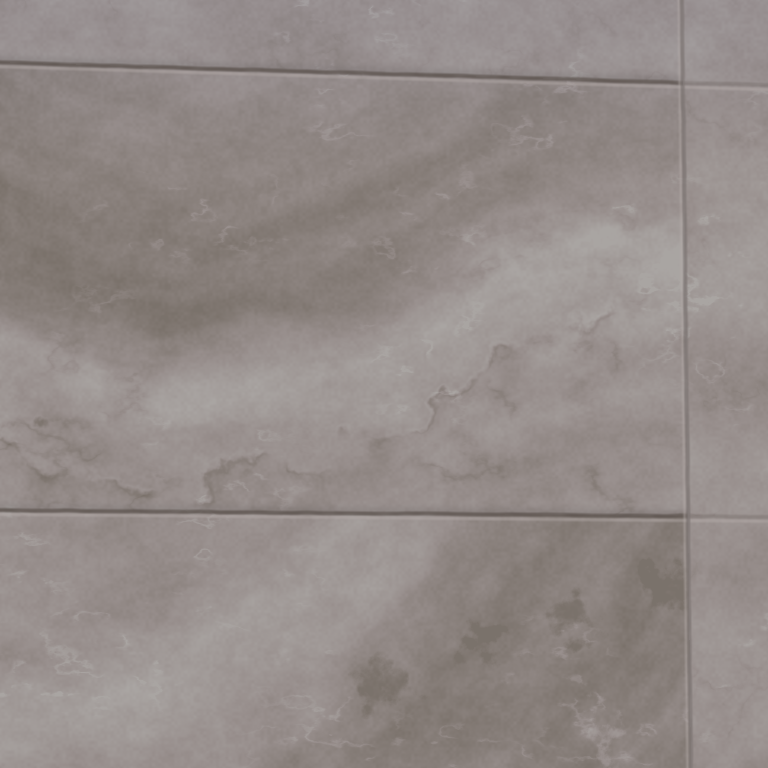
This texture is drawn by a three.js fragment shader. Its source:

```glsl
varying vec2 vUv;

const vec3 DEEP_STONE = vec3(0.498, 0.464, 0.440);
const vec3 MID_STONE = vec3(0.594, 0.558, 0.550);
const vec3 PALE_STONE = vec3(0.655, 0.635, 0.625);
const vec3 GROOVE = vec3(0.365, 0.330, 0.310);
const vec3 GROUT = vec3(0.490, 0.460, 0.452);
const vec3 BEVEL = vec3(0.700, 0.665, 0.655);

float hash(vec2 p) {
  vec3 q = fract(vec3(p.xyx) * 0.1031);
  q += dot(q, q.yzx + 33.33);
  return fract((q.x + q.y) * q.z);
}

float noise(vec2 p) {
  vec2 i = floor(p), f = fract(p);
  f = f * f * (3.0 - 2.0 * f);
  return mix(mix(hash(i), hash(i + vec2(1.0, 0.0)), f.x),
             mix(hash(i + vec2(0.0, 1.0)), hash(i + 1.0), f.x), f.y);
}

// Layered noise centred on zero
float fbm(vec2 p) {
  float sum = -0.484, amp = 0.5;
  for (int i = 0; i < 5; i++) {
    sum += amp * noise(p);
    p = mat2(1.6, 1.2, -1.2, 1.6) * p + 17.3;
    amp *= 0.5;
  }
  return sum;
}

float bell(float d, float width) {
  return exp(-d * d / (width * width));
}

float line(float d, float halfWidth) {
  return 1.0 - smoothstep(halfWidth - 0.002, halfWidth + 0.002, abs(d));
}

// Thin broken crease with a faint stain around it
float vein(vec2 p, float width) {
  float level = fbm(p) + 0.35 * fbm(p * 4.0);
  float broken = smoothstep(0.40, 0.70, noise(p * 1.7 + 9.0));
  return broken * (0.5 * bell(level, width) + 0.5 * bell(level, width * 4.0));
}

// Broad tile: darker upper stone, pale sweeping band, creased lower edge
float sweepTone(vec2 p, float warp) {
  float d = p.y - 0.565 + 0.105 * cos((p.x - 0.24) * 4.9) + warp * 0.09;
  float above = smoothstep(0.0, 0.12, d);
  float tone = 0.55 + 0.20 * bell(d, 0.07) + 0.22 * bell(p.x - 0.88, 0.22) * bell(d, 0.1);
  tone -= above * (0.42 - 0.26 * p.x - 0.9 * max(d - 0.16, 0.0));
  tone += 0.40 * fbm(vec2(p.x * 6.0, d * 22.0));
  float edge = d + 0.088 + 0.10 * fbm(p * 20.0);
  float broken = smoothstep(0.28, 0.65, noise(p * 22.0 + 4.0));
  tone -= broken * (0.22 * bell(edge, 0.005) + 0.16 * bell(edge + 0.010, 0.022));
  tone += 0.12 * broken * bell(edge - 0.010, 0.005);
  return tone - 0.26 * (1.0 - above) * vein(p * vec2(7.0, 11.0), 0.025);
}

// Lower tile: pale rising streaks, darker corner with mineral blots
float cornerTone(vec2 p, float warp) {
  float d = p.y - 0.07 - 0.9 * p.x * p.x + warp * 0.12;
  float corner = (1.0 - smoothstep(-0.18, 0.0, d)) * smoothstep(0.2, 0.55, p.x);
  float tone = 0.55 + 0.20 * bell(d, 0.06) - 0.25 * corner;
  tone += 0.45 * fbm(vec2(p.x * 5.0, d * 16.0) + 31.0);
  tone += 0.35 * fbm(p * 17.0 + 7.0) * smoothstep(0.2, 0.5, p.x);
  for (int i = 0; i < 4; i++) {
    float k = float(i);
    vec2 center = vec2(0.50 + 0.12 * k, 0.115 + 0.045 * k);
    center.y += 0.03 * (hash(vec2(k, 5.0)) - 0.5);
    float r = length((p - center) * vec2(1.0, 1.2)) + 0.12 * fbm(p * 44.0);
    tone -= 0.30 * (1.0 - smoothstep(0.0, 0.036, r));
  }
  float patchShape = length((p - vec2(0.78, 0.045)) * vec2(1.3, 0.8));
  patchShape += 0.14 * fbm(p * 42.0 + 3.0);
  return tone + 0.32 * (1.0 - smoothstep(0.004, 0.030, patchShape));
}

// Quiet cloudy tile, varied by its seed
float cloudTone(vec2 p, float seed) {
  float cloud = fbm(p * vec2(5.0, 8.0) + seed * 23.0);
  return 0.60 + 0.55 * cloud - 0.12 * vein(p * 10.0 + seed * 11.0, 0.02);
}

vec3 stoneColor(float tone) {
  vec3 c = mix(DEEP_STONE, MID_STONE, clamp(tone / 0.52, -0.2, 1.0));
  return mix(c, PALE_STONE, clamp((tone - 0.52) / 0.42, 0.0, 1.15));
}

void main() {
  vec2 p = vUv;

  // Slightly skewed tile grid
  float pitch = 0.583 - 0.021 * p.x;
  float row = (p.y - 0.336 + 0.009 * p.x) / pitch;
  float bedJoint = (row - floor(row + 0.5)) * pitch;
  float sideJoint = p.x - 0.8997 + 0.0115 * p.y;
  float rightSide = step(0.0, sideJoint);
  float tileRow = floor(row);

  // Stone tone of each tile
  float warp = fbm(p * 6.0 + 2.0);
  float tone = cloudTone(p, tileRow + 3.0 + 5.0 * rightSide);
  if (rightSide < 0.5 && tileRow == 0.0) tone = sweepTone(p, warp);
  if (rightSide < 0.5 && tileRow < 0.0) tone = cornerTone(p, warp);
  tone = 0.51 + 1.25 * (tone - 0.535);

  // Broken pale flakes, mottling and grain
  float flakeArea = smoothstep(0.48, 0.78, noise(p * 7.0 + 41.0));
  float flake = bell(fbm(p * vec2(26.0, 46.0)) - 0.10, 0.045);
  tone += 0.30 * flakeArea * flake * smoothstep(0.50, 0.75, noise(p * vec2(38.0, 60.0)));
  tone += 0.24 * fbm(p * vec2(18.0, 30.0) + 5.0) + 0.20 * fbm(p * 70.0);
  tone += 0.12 * (noise(p * 240.0) - 0.5);
  vec3 color = stoneColor(tone);
  color += vec3(-0.008, -0.004, 0.008) * smoothstep(0.75, 1.0, p.y);

  // Horizontal joints: soft dark groove over a lit lower edge
  float wear = 0.8 + 0.2 * noise(p * 70.0);
  float wobble = 0.0012 * (noise(p * 45.0) - 0.5);
  float grooveDepth = mix(0.85, 0.28, rightSide) * wear;
  color *= 1.0 - 0.07 * bell(bedJoint - 0.003, 0.007) * (1.0 - rightSide);
  color = mix(color, BEVEL, 0.55 * wear * line(bedJoint + 0.0058, 0.0020));
  color = mix(color, GROOVE, grooveDepth * line(bedJoint + wobble, 0.0025));

  // Vertical joint: grey grout with a lit left edge
  color = mix(color, BEVEL, 0.50 * wear * line(sideJoint + 0.0045, 0.0018));
  color = mix(color, GROUT, 0.85 * wear * line(sideJoint + wobble, 0.0026));

  gl_FragColor = vec4(color, 1.0);
}
```
